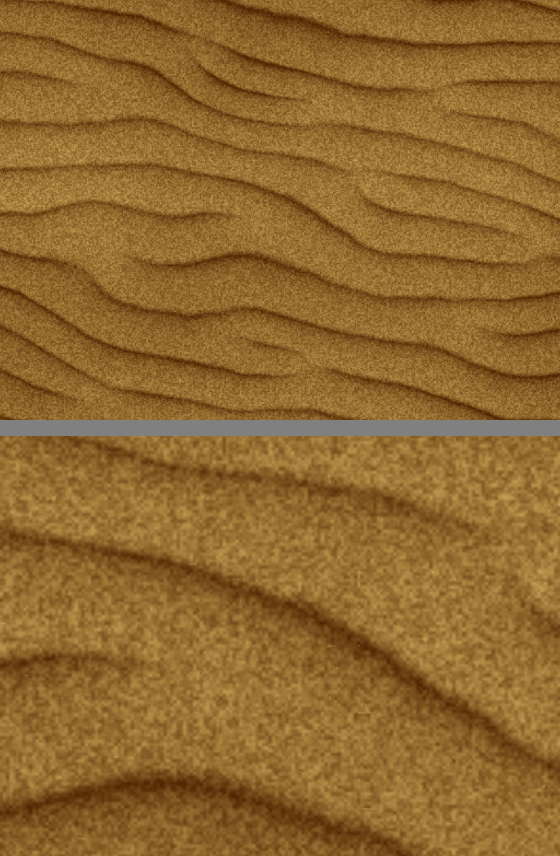
Top, the full canvas; bottom, a detail of the centre.
A WebGL 1 fragment shader for this texture:

```glsl
precision highp float;
uniform vec2 u_resolution;

float hash(vec2 p) {
  vec3 q = fract(vec3(p.xyx) * 0.1031);
  q += dot(q, q.yzx + 33.33);
  return fract((q.x + q.y) * q.z);
}

float noise(vec2 p) {
  vec2 cell = floor(p);
  vec2 f = fract(p);
  f = f * f * (3.0 - 2.0 * f);
  float low = mix(hash(cell), hash(cell + vec2(1.0, 0.0)), f.x);
  float high = mix(hash(cell + vec2(0.0, 1.0)), hash(cell + 1.0), f.x);
  return mix(low, high, f.y);
}

// Dark at the crest, crisp above it and fading downhill below it
float crestShade(float depth, float falloff, float rim) {
  return max(exp(-depth * falloff), smoothstep(1.0 - rim, 1.0, depth));
}

void main() {
  vec2 p = gl_FragCoord.xy / u_resolution.y;

  // Wavy ripples that descend to the right
  float phase = (p.y + 0.17 * p.x) * 10.3;
  phase += 1.1 * noise(p * vec2(2.6, 3.2) + 7.3);
  phase += 0.35 * noise(p * vec2(6.0, 5.0) + 21.7);
  phase += 0.06 * noise(p * 24.0 + 3.1);

  // Scattered dislocations make crests end and fork
  float strength = 1.0;
  for (int i = 0; i < 12; i++) {
    float id = float(i);
    vec2 site = vec2(mod(id, 4.0), floor(id / 4.0));
    vec2 jitter = vec2(hash(site + 11.0), hash(site + 47.0));
    vec2 offset = p - (site + 0.15 + 0.7 * jitter) / 3.0;
    float turn = mod(site.x + site.y, 2.0) * 2.0 - 1.0;
    phase += turn * atan(offset.y, offset.x) / 6.28318;
    strength *= smoothstep(-0.02, 0.11, length(offset * vec2(0.8, 1.3)));
  }
  strength *= mix(0.6, 1.2, noise(p * vec2(3.5, 6.0) + 31.0));

  // Light on the slopes, with a paler band across the middle
  float depth = 1.0 - fract(phase);
  float light = 0.77 + 0.17 * exp(-pow((p.y - 0.56) / 0.18, 2.0));
  light += 0.2 * (noise(p * vec2(2.0, 3.5) + 53.0) - 0.5);
  light -= strength * 0.31 * crestShade(depth, 14.0, 0.09);
  light -= strength * 0.42 * crestShade(depth, 3.2, 0.16);
  light -= 0.12 * smoothstep(0.5, 0.95, length(p - vec2(0.667, 0.5)));

  // Fine sand grains and rare glints
  float grain = noise(p * 220.0) + noise(p * 384.0 + 91.0) - 1.0;
  light += grain * mix(0.28, 0.48, clamp(light, 0.0, 1.0));
  light += 0.3 * smoothstep(0.94, 1.0, noise(p * 170.0 + 17.0));

  vec3 shadowSand = vec3(0.35, 0.19, 0.03);
  vec3 sunlitSand = vec3(0.68, 0.53, 0.26);
  gl_FragColor = vec4(mix(shadowSand, sunlitSand, clamp(light, -0.1, 1.3)), 1.0);
}
```
